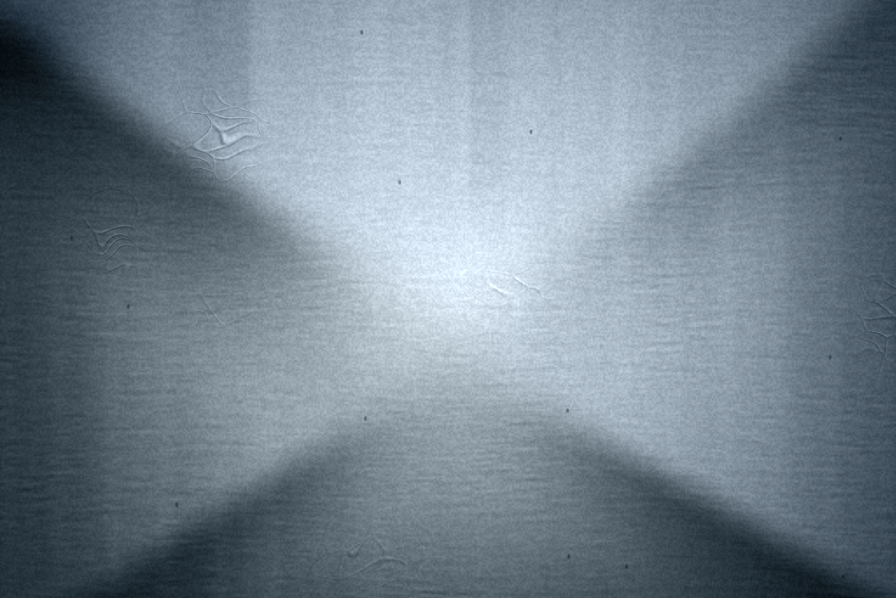
This texture is drawn by a WebGL 1 fragment shader. Its source:

```glsl
precision highp float;
// A rough painted metal wall folded into four shaded wedges around a bright centre.
// Curved, blurred edges split the wedges; each has its own radial light falloff.
// Layered sines stain it, stretched and cellular noise emboss it, grain covers it.
uniform vec2 u_resolution;

// Lengths are in canvas heights.
const vec2 GLOW_CENTRE = vec2(0.765, 0.490);
const vec2 TOP_APEX = vec2(0.762, 0.463);
const vec2 BOTTOM_APEX = vec2(0.765, 0.404);
const float TOP_BLUR = 0.058;
const float BOTTOM_BLUR = 0.048;
const float CENTRE_BLUR = 0.050;
const float BRUSH_DEPTH = 0.11;
const float WRINKLE_DEPTH = 0.24;
const float GRAIN_DEPTH = 0.15;
const float GRAIN_SCALE = 342.0;
const float STAIN_DEPTH = 0.010;
const vec3 COOL_TINT = vec3(-0.060, 0.0, 0.054);
const vec3 GREY_TINT = vec3(-0.054, 0.0, 0.036);

float hash(vec2 p) {
  p = fract(p * vec2(0.1031, 0.1137));
  p += dot(p, p.yx + 33.33);
  return fract((p.x + p.y) * p.x * 7.31 + p.y * 3.7);
}

float valueNoise(vec2 p) {
  vec2 cell = floor(p), f = fract(p);
  f = f * f * (3.0 - 2.0 * f);
  return mix(mix(hash(cell), hash(cell + vec2(1, 0)), f.x),
             mix(hash(cell + vec2(0, 1)), hash(cell + vec2(1, 1)), f.x), f.y);
}

// Gap between nearest and second nearest cell point: thin creases at zero.
float cellCrease(vec2 p) {
  vec2 cell = floor(p), f = fract(p);
  float nearest = 8.0, second = 8.0;
  for (int j = -1; j <= 1; j++) {
    for (int i = -1; i <= 1; i++) {
      vec2 o = vec2(float(i), float(j));
      vec2 q = cell + o;
      float d = length(o + vec2(hash(q), hash(q + 57.3)) - f);
      second = min(second, max(nearest, d));
      nearest = min(nearest, d);
    }
  }
  return smoothstep(0.0, 0.18, second - nearest);
}

float spot(vec2 p, vec2 centre, vec2 size) {
  vec2 d = (p - centre) / size;
  return exp(-dot(d, d));
}

float falloff(float low, float gain, float rate, float r) {
  return low + gain * exp(-rate * r * r);
}

// Brush ridges running sideways, lightly bent.
float brushHeight(vec2 p) {
  p.y += 0.006 * sin(p.x * 9.0 + 2.0 * sin(p.y * 7.0));
  return 0.6 * valueNoise(p * vec2(17.0, 115.0)) + 0.4 * valueNoise(p * vec2(45.0, 190.0));
}

// Small dark chips, one possible per cell.
float chips(vec2 p) {
  vec2 q = p * 11.0, cell = floor(q);
  vec2 centre = 0.2 + 0.6 * vec2(hash(cell + 3.1), hash(cell + 8.7));
  float d = length((fract(q) - centre) * vec2(1.2, 0.8));
  return step(0.90, hash(cell + 21.0)) * (1.0 - smoothstep(0.015, 0.050, d));
}

void main() {
  vec2 p = gl_FragCoord.xy / u_resolution.y;
  float r = length(p - GLOW_CENTRE);
  float outer = smoothstep(0.1, 0.5, r);
  float rightSide = smoothstep(-0.10, 0.10, p.x - GLOW_CENTRE.x);

  // Wedge edges, softest at the centre
  float tx = abs(p.x - TOP_APEX.x), bx = abs(p.x - BOTTOM_APEX.x);
  float topRise = tx * mix(0.57 + 0.12 * tx, 0.64 + 0.20 * tx, rightSide);
  float topDist = p.y - TOP_APEX.y - topRise;
  float bottomDist = BOTTOM_APEX.y - bx * mix(0.645, 0.57, rightSide) - p.y;
  float soften = CENTRE_BLUR * (1.0 - smoothstep(0.0, 0.4, r));
  float topMask = smoothstep(-TOP_BLUR - soften, TOP_BLUR + soften, topDist);
  float bottomMask = smoothstep(-BOTTOM_BLUR - soften, BOTTOM_BLUR + soften, bottomDist);

  // Light inside each wedge
  float topLight = falloff(0.27, 0.62, 1.8, r) - 0.09 * smoothstep(0.45, 0.0, p.x);
  float leftLight = falloff(0.15, 0.65, 3.3, r);
  leftLight *= mix(1.0, mix(0.66, 1.14, smoothstep(0.0, 0.38, -topDist)), outer);
  float rightLight = falloff(0.18, 0.63, 2.1, r);
  rightLight *= mix(1.0, mix(0.86, 1.06, smoothstep(0.0, 0.3, -topDist)), outer);
  float bottomLight = falloff(0.07, 0.66, 3.4, r);
  bottomLight *= mix(1.0, mix(0.72, 1.05, smoothstep(0.0, 0.2, bottomDist)), outer);
  float light = mix(leftLight, rightLight, rightSide);
  light = mix(mix(light, topLight, topMask), bottomLight, bottomMask);
  light += 0.06 * spot(p, vec2(0.78, 0.53), vec2(0.13, 0.10));
  light *= 1.0 - 0.22 * smoothstep(0.52, 0.78, abs(p.x - 0.75));
  light *= 1.0 - 0.55 * spot(p, vec2(0.0, 0.91), vec2(0.10, 0.07));

  // Vertical stains
  float stain = sin(p.x * 31.0 + 0.8) + 0.7 * sin(p.x * 73.0 + sin(p.y * 3.0)) + 0.5 * sin(p.x * 141.0);
  light += STAIN_DEPTH * stain * (0.6 + 0.4 * sin(p.y * 5.0 + p.x * 4.0));
  float strip = smoothstep(0.780, 0.792, p.x) * (1.0 - smoothstep(0.80, 0.92, p.x));
  light -= 0.05 * strip * smoothstep(0.58, 0.75, p.y);
  strip = smoothstep(0.28, 0.36, p.x) * (1.0 - smoothstep(0.41, 0.43, p.x));
  light -= 0.05 * strip * smoothstep(0.72, 0.85, p.y);

  // Embossed brush ridges in patches
  vec2 lift = vec2(0.001, 0.0035);
  float ridge = brushHeight(p + lift) - brushHeight(p);
  float patches = 0.5 + valueNoise(p * vec2(7.0, 10.0) + 5.0);
  light += BRUSH_DEPTH * ridge * patches * (1.0 - 0.5 * topMask) * (0.5 + 0.7 * light);

  // Wrinkles where the paint is worn, then chips
  float worn = spot(p, vec2(0.36, 0.77), vec2(0.07, 0.07)) + spot(p, vec2(0.19, 0.62), vec2(0.05, 0.07))
             + 0.7 * spot(p, vec2(0.60, 0.06), vec2(0.10, 0.04)) + spot(p, vec2(1.48, 0.46), vec2(0.04, 0.10))
             + 0.5 * spot(p, vec2(0.86, 0.52), vec2(0.07, 0.03)) + 0.5 * spot(p, vec2(0.37, 0.48), vec2(0.05, 0.03));
  vec2 w = p * vec2(19.0, 30.0) + 1.3 * valueNoise(p * 24.0);
  float wrinkle = cellCrease(w + vec2(0.05, 0.09)) - cellCrease(w);
  light += WRINKLE_DEPTH * wrinkle * min(worn, 1.0) * light;
  light -= 0.35 * chips(p) * light;

  // Grain, its lattice centred so the peaks keep full contrast
  float grain = 0.7 * valueNoise(p * GRAIN_SCALE + 0.5) + 0.3 * valueNoise(p * 0.5 * GRAIN_SCALE + 40.0) - 0.5;
  light += GRAIN_DEPTH * grain * (0.35 + 0.65 * light);

  // Colour: cool above and right, greyer below and left
  float cool = max(topMask, 0.75 * rightSide * (1.0 - bottomMask));
  vec3 tint = mix(GREY_TINT, COOL_TINT, cool) * smoothstep(-0.08, 0.20, light);
  gl_FragColor = vec4(clamp(light + tint, 0.0, 1.0), 1.0);
}
```
